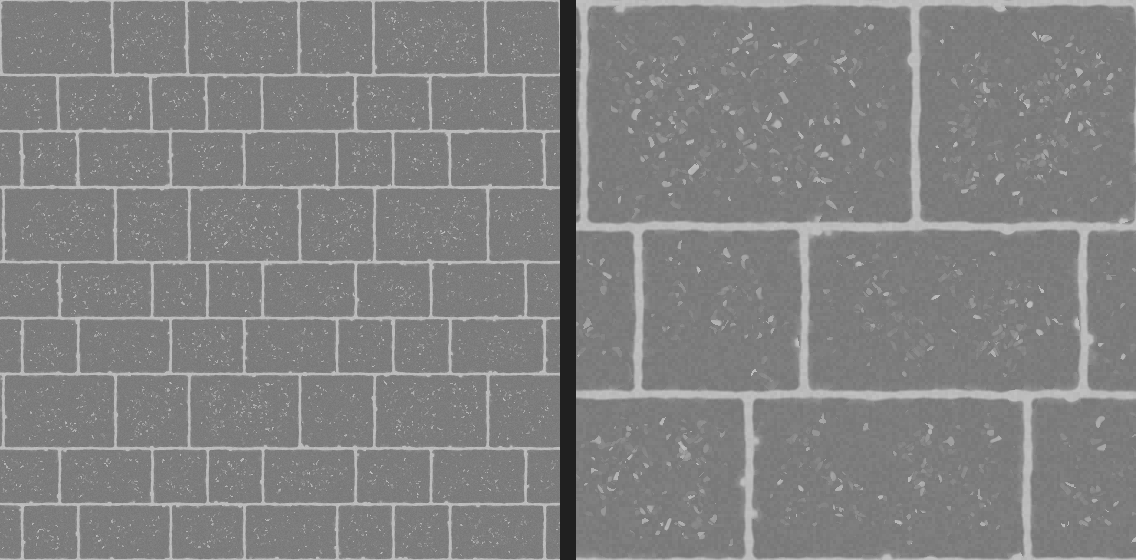
Left: the whole. Right: its middle third, enlarged.
This texture map is drawn by a WebGL 1 fragment shader. Its source:

```glsl
precision highp float;

uniform vec2 u_resolution;

// Layout, in units of 1/30 of the canvas
const float UNITS = 30.0;
const float COURSE = 10.0;          // one tall row and two short rows
const float TALL_ROW = 4.0;
const float SHORT_ROW = 3.0;
const float JOINT_HALF = 0.072;
const float CORNER_RADIUS = 0.12;
const float ROUGHNESS = 0.055;
const float CHIP_DEPTH = 0.1;

// Tones
const float STONE = 0.487;
const float MORTAR = 0.735;
const float DUST = 0.60;
const float GRAIN = 0.034;
const float FLECK_FAINT = 0.035;
const float FLECK_BRIGHT = 0.21;

// Cells per unit
const float CLUMP_SCALE = 1.3;
const float PATCH_SCALE = 3.6;
const float FLECK_SCALE = 9.0;
const float EDGE_SCALE = 3.0;
const float GRAIN_SCALE = 17.0;

float hash(vec2 p) {
  vec3 q = fract(p.xyx * 0.1031);
  q += dot(q, q.yzx + 33.33);
  return fract((q.x + q.y) * q.z);
}

// x: distance to the nearest feature point, y: random id of its cell
vec2 cellular(vec2 p) {
  vec2 base = floor(p);
  vec2 nearest = vec2(9.0, 0.0);
  for (int j = -1; j <= 1; j++) {
    for (int i = -1; i <= 1; i++) {
      vec2 cell = base + vec2(float(i), float(j));
      vec2 point = cell + vec2(hash(cell + 17.0), hash(cell + 71.0));
      float d = distance(p, point);
      if (d < nearest.x) nearest = vec2(d, hash(cell + 131.0));
    }
  }
  return nearest;
}

float minComponent(vec4 a, vec4 b) {
  vec4 m = min(a, b);
  return min(min(m.x, m.y), min(m.z, m.w));
}

// Signed distance to the stone (negative inside) and its random id
vec2 paving(vec2 p) {
  float inCourse = mod(p.y, COURSE);
  float top = 0.0;
  float height = TALL_ROW;
  vec4 jointsA = vec4(0.0, 6.0, 10.0, 16.0);
  vec4 jointsB = vec4(20.0, 26.0, 0.0, 6.0);
  if (inCourse >= TALL_ROW + SHORT_ROW) {
    top = TALL_ROW + SHORT_ROW;
    height = SHORT_ROW;
    jointsA = vec4(1.0, 4.0, 9.0, 13.0);
    jointsB = vec4(18.0, 21.0, 24.0, 29.0);
  } else if (inCourse >= TALL_ROW) {
    top = TALL_ROW;
    height = SHORT_ROW;
    jointsA = vec4(3.0, 8.0, 11.0, 14.0);
    jointsB = vec4(19.0, 23.0, 28.0, 3.0);
  }
  float left = minComponent(mod(p.x - jointsA, UNITS), mod(p.x - jointsB, UNITS));
  float right = minComponent(mod(jointsA - p.x, UNITS), mod(jointsB - p.x, UNITS));
  vec2 center = vec2(0.5 * (left - right), inCourse - top - 0.5 * height);
  vec2 halfSize = 0.5 * vec2(left + right, height) - JOINT_HALF;
  vec2 q = abs(center) - halfSize + CORNER_RADIUS;
  float d = length(max(q, 0.0)) + min(max(q.x, q.y), 0.0) - CORNER_RADIUS;
  float column = mod(floor(p.x - left + 0.5), UNITS);
  return vec2(d, hash(vec2(column, floor(p.y / COURSE) * COURSE + top)));
}

void main() {
  vec2 uv = gl_FragCoord.xy / u_resolution;
  float pixel = UNITS / min(u_resolution.x, u_resolution.y);
  vec2 p = vec2(uv.x, 1.0 - uv.y) * UNITS;

  // Slow drift of the joints plus a slight waver
  float drift = (0.13 + 0.07 * cos(6.2832 * (uv.x - 0.1))) * (1.0 - smoothstep(0.65, 1.0, uv.y));
  float sag = 0.045 * sin(3.1416 * uv.y);
  vec2 waver = 0.012 * sin(p.yx * 2.7 + 1.3 * sin(p * 1.9));
  vec2 stone = paving(p - vec2(drift, sag) + waver);

  // Ragged edges with occasional chips
  vec2 edge = cellular(p * EDGE_SCALE);
  vec2 patchCell = cellular(p * PATCH_SCALE + 40.0);
  float chip = step(0.9, edge.y) * (1.0 - smoothstep(0.1, 0.5, edge.x));
  float d = stone.x + ROUGHNESS * (0.6 * edge.x + 0.5 * patchCell.x - 0.5) + CHIP_DEPTH * chip;

  // Clustered flecks, thinning out toward the joints
  vec2 warp = 0.05 * sin(p.yx * 13.0 + 2.0 * sin(p * 7.0));
  float clump = 1.0 - smoothstep(0.1, 0.75, cellular(p * CLUMP_SCALE + 9.0).x);
  float grouping = 1.0 - smoothstep(0.1, 0.65, patchCell.x);
  float interior = smoothstep(0.1, 0.9, -stone.x);
  float chance = interior * (0.035 + 0.62 * clump * grouping) * mix(0.7, 1.3, stone.y);
  vec2 fleck = cellular((p + warp) * FLECK_SCALE);
  float strength = fract(fleck.y * 57.0 + stone.y);
  float cover = step(fleck.y, chance) * (1.0 - smoothstep(0.35, 0.75, fleck.x));
  float tone = STONE + cover * (FLECK_FAINT + FLECK_BRIGHT * strength * strength * strength);

  // Pale dust along the rims, then mortar
  float rim = smoothstep(-0.15, 0.0, d) * smoothstep(0.35, 0.95, edge.y);
  tone = mix(tone, DUST, 0.55 * rim);
  tone = mix(tone, MORTAR, smoothstep(-0.6, 0.6, d / max(pixel, 0.055)));

  tone += GRAIN * (hash(floor(p * GRAIN_SCALE)) - 0.5);
  gl_FragColor = vec4(vec3(tone), 1.0);
}
```
